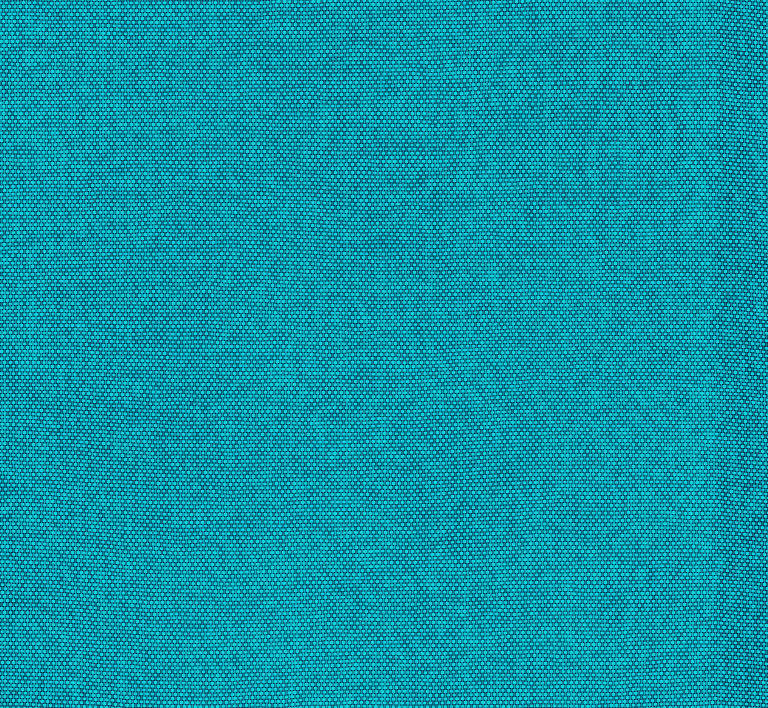
Give the GLSL for this texture, as a Shadertoy shader.

```glsl
// Plain-weave teal cloth with short bright weft floats, dark gaps and a soft fold at the right
#define WARPS 268.0        // threads across
#define WEFTS 186.0        // threads up
#define SWAY 2.6           // drift of the threads, in threads
#define FLOAT_VARIATION 0.30
#define THREAD_VARIATION 0.08
#define WARP_LIGHT 0.62    // warp brightness relative to the weft
#define CONTRAST 1.55
#define MEAN_LIGHT 0.57    // level around which contrast is raised
#define FOLD_X 0.932
#define SAMPLES 4
#define FOOTPRINT 0.8      // width averaged, in pixels

const vec3 TEAL[6] = vec3[6](
    vec3(0.01, 0.14, 0.27), vec3(0.01, 0.29, 0.40), vec3(0.02, 0.41, 0.50),
    vec3(0.03, 0.54, 0.62), vec3(0.04, 0.69, 0.75), vec3(0.06, 0.84, 0.87));

float hash(vec2 p) {
    return fract(sin(dot(p, vec2(127.1, 311.7))) * 43758.5453);
}

float noise(vec2 p) {
    vec2 i = floor(p), f = fract(p);
    f = f * f * (3.0 - 2.0 * f);
    return mix(mix(hash(i), hash(i + vec2(1, 0)), f.x),
               mix(hash(i + vec2(0, 1)), hash(i + vec2(1, 1)), f.x), f.y);
}

// One float: bright core that falls off along and across the thread
float strand(float along, float across, float halfLength, float halfWidth) {
    return (1.0 - smoothstep(halfLength - 0.2, halfLength + 0.2, along))
         * (1.0 - smoothstep(halfWidth - 0.14, halfWidth + 0.14, across));
}

// Brightness of the weave at uv
float weave(vec2 uv) {
    // Slow bends of the cloth, plus a small wobble
    vec2 bend = vec2(noise(uv * 3.0 + 4.0), noise(uv * vec2(4.0, 3.0) + 19.0)) - 0.5;
    vec2 wobble = vec2(noise(uv * 34.0 + 7.0), noise(uv * 30.0 + 51.0)) - 0.5;
    vec2 p = uv * vec2(WARPS, WEFTS) + SWAY * bend + 0.35 * wobble;
    p.y += 14.0 * max(uv.x - FOLD_X, 0.0);

    vec2 cell = floor(p);
    vec2 across = abs(fract(p) - 0.5);

    // Distance along each thread to the middle of its nearest float
    float weftPhase = p.x + 0.5 - cell.y;
    float warpPhase = p.y - 0.5 - cell.x;
    float weftAlong = abs(mod(weftPhase, 2.0) - 1.0);
    float warpAlong = abs(mod(warpPhase, 2.0) - 1.0);

    // Each float and each thread catches the light a little differently
    float weftTone = 1.0 + FLOAT_VARIATION * (hash(vec2(floor(weftPhase * 0.5), cell.y)) - 0.5)
                   + THREAD_VARIATION * (hash(vec2(cell.y, 3.0)) - 0.5);
    float warpTone = 1.0 + FLOAT_VARIATION * (hash(vec2(cell.x, floor(warpPhase * 0.5) + 9.0)) - 0.5)
                   + THREAD_VARIATION * (hash(vec2(cell.x, 5.0)) - 0.5);

    float weft = weftTone * strand(weftAlong, across.y, 0.60, 0.37);
    float warp = warpTone * strand(warpAlong, across.x, 0.66, 0.32) * WARP_LIGHT;
    return max(weft, warp);
}

// Broad light and shadow over the cloth
float drape(vec2 uv) {
    float shade = 0.07 * (noise(uv * vec2(5.0, 2.5) + 2.0) - 0.5);
    shade += 0.04 * (noise(uv * vec2(16.0, 12.0)) - 0.5);
    shade -= 0.05 * smoothstep(0.25, 0.0, uv.x) * (1.0 - uv.y);
    shade -= 0.07 * smoothstep(FOLD_X - 0.012, FOLD_X + 0.012, uv.x);
    shade += 0.03 * exp(-pow((uv.x - FOLD_X + 0.025) / 0.02, 2.0));
    return shade;
}

vec3 tealRamp(float light) {
    float t = clamp(light, 0.0, 1.0) * 5.0;
    int i = min(int(t), 4);
    return mix(TEAL[i], TEAL[i + 1], t - float(i));
}

void mainImage(out vec4 fragColor, in vec2 fragCoord) {
    // Average the weave over the pixel
    float light = 0.0;
    for (int y = 0; y < SAMPLES; y++)
        for (int x = 0; x < SAMPLES; x++) {
            vec2 offset = (vec2(x, y) + 0.5) / float(SAMPLES) - 0.5;
            light += weave((fragCoord + FOOTPRINT * offset) / iResolution.xy);
        }
    light /= float(SAMPLES * SAMPLES);

    // The weave reads more strongly toward the sides and in the fold
    vec2 uv = fragCoord / iResolution.xy;
    float contrast = CONTRAST + 0.2 * smoothstep(0.2, 0.5, abs(uv.x - 0.5));
    light = 0.58 + contrast * (light - MEAN_LIGHT) + drape(uv);
    fragColor = vec4(tealRamp(light), 1.0);
}
```
